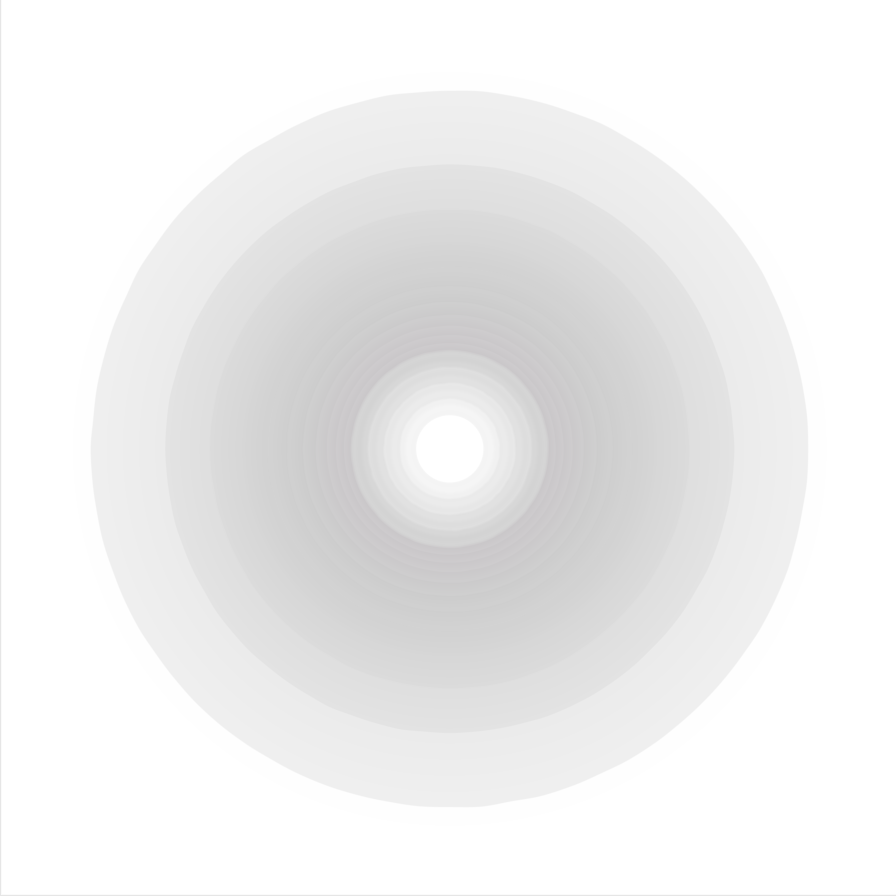
Write a Shadertoy shader that draws this background.

```glsl
// A pale tunnel seen head on: concentric grey rings whose radii shrink with
// perspective, darkening with depth and then brightening around a white opening.
// Discs are painted from the outside in, each with a slightly rough edge.

const float TAU = 6.2831853;
const vec2 CENTER = vec2(0.502, 0.499);

const float OUTER_RADIUS = 0.400;
const float RING_STEP = 0.236;      // growth of inverse radius per ring
const float RING_OFFSET = 0.025;    // extra inset after the first ring
const int RING_COUNT = 14;
const float DEEP_TONE = 0.795;
const float TONE_RANGE = 0.135;
const float TONE_FALLOFF = 0.45;
const float RING_SHADE = 0.018;     // light rim to dark inside

const int GLOW_COUNT = 4;
const float GLOW_RADIUS = 0.1095;
const float GLOW_STEP = 0.018;
const float GLOW_TONE = 0.825;
const float GLOW_GAIN = 0.041;
const float HOLE_RADIUS = 0.0375;

const float ROUGHNESS = 0.0016;
const float ROUGH_CELLS = 72.0;
const vec3 VIOLET_TINT = vec3(0.002, -0.008, 0.000);
const float FRAME_WIDTH = 0.0013;
const float FRAME_TONE = 0.90;

float hash(vec2 p) {
    return fract(sin(dot(p, vec2(127.1, 311.7))) * 43758.5453);
}

// Smooth noise around the circle, without a seam, from -0.5 to 0.5
float edgeNoise(float turn, float seed) {
    float x = turn * ROUGH_CELLS;
    float cell = floor(x);
    float a = hash(vec2(mod(cell, ROUGH_CELLS), seed));
    float b = hash(vec2(mod(cell + 1.0, ROUGH_CELLS), seed));
    return mix(a, b, smoothstep(0.0, 1.0, x - cell)) - 0.5;
}

float disc(float r, float radius, float soft) {
    return 1.0 - smoothstep(-soft, soft, r - radius);
}

float ringRadius(int k) {
    float inset = k == 0 ? 0.0 : RING_OFFSET + RING_STEP * float(k);
    return OUTER_RADIUS / (1.0 + inset);
}

void mainImage(out vec4 fragColor, in vec2 fragCoord) {
    float size = min(iResolution.x, iResolution.y);
    vec2 uv = (fragCoord - 0.5 * iResolution.xy) / size + 0.5;
    vec2 p = uv - CENTER;
    float r = length(p);
    float turn = atan(p.y, p.x) / TAU + 0.5;
    float soft = 0.8 / size;

    // White ground with a faint halo
    vec3 color = vec3(1.0 - 0.008 * disc(r, 0.41, 0.03));

    // Hairline frame along the left and bottom sides
    float side = min(uv.x, uv.y);
    color = mix(color, vec3(FRAME_TONE), disc(side, FRAME_WIDTH, soft));

    // Perspective rings, darker with depth
    for (int k = 0; k < RING_COUNT; k++) {
        float depth = float(k);
        float radius = ringRadius(k);
        float inside = clamp((radius - r) / (radius - ringRadius(k + 1)), 0.0, 1.0);
        float tone = DEEP_TONE + TONE_RANGE * exp(-TONE_FALLOFF * depth);
        tone += RING_SHADE * (0.5 - inside);
        float rough = ROUGHNESS * edgeNoise(turn, depth) / (1.0 + 0.3 * depth);
        color = mix(color, vec3(tone), disc(r + rough, radius, soft));
    }

    // Violet cast around the deepest rings
    color += VIOLET_TINT * smoothstep(0.17, 0.12, r) * smoothstep(0.06, 0.10, r);

    // Glowing steps that lead to the opening
    for (int j = 0; j < GLOW_COUNT; j++) {
        float level = float(j);
        float radius = GLOW_RADIUS - GLOW_STEP * level;
        float inside = clamp((radius - r) / GLOW_STEP, 0.0, 1.0);
        float ripple = 0.006 * sin(inside * TAU * 1.5 + level);
        float tone = GLOW_TONE + GLOW_GAIN * (level + 0.4 * inside) + ripple;
        float rough = 0.5 * ROUGHNESS * edgeNoise(turn, 40.0 + level);
        color = mix(color, vec3(tone), disc(r + rough, radius, 2.0 * soft));
    }

    // Opening
    color = mix(color, vec3(1.0), disc(r, HOLE_RADIUS, soft));
    fragColor = vec4(clamp(color, 0.0, 1.0), 1.0);
}
```
